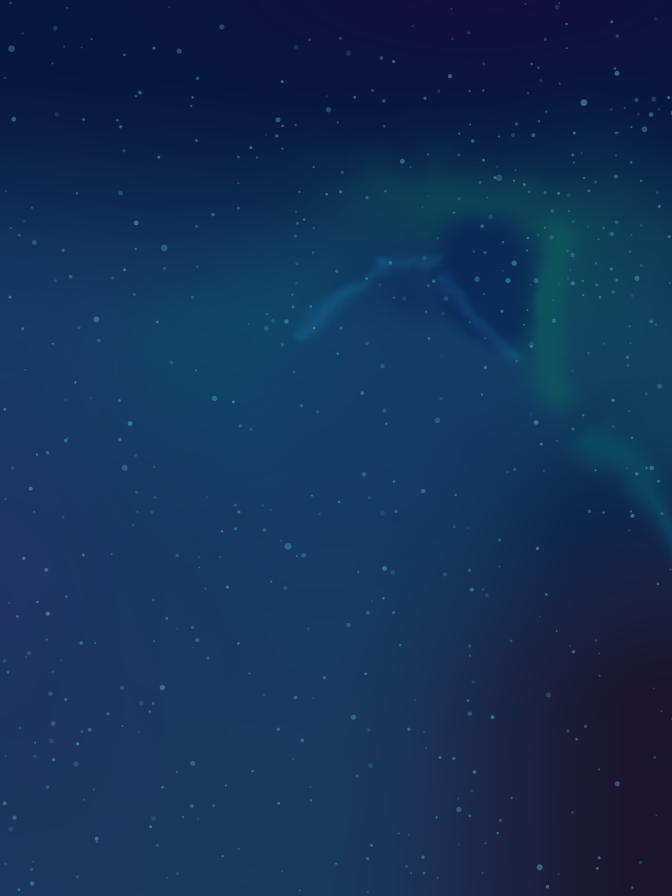
This background is drawn by a WebGL 2 fragment shader. Its source:

```glsl
#version 300 es
precision highp float;
uniform vec2 u_resolution;
out vec4 fragColor;

float hash(vec2 p) {
    vec3 q = fract(vec3(p.xyx) * 0.1031);
    q += dot(q, q.yzx + 33.33);
    return fract((q.x + q.y) * q.z);
}

float noise(vec2 p) {
    vec2 i = floor(p), f = fract(p);
    f = f * f * (3.0 - 2.0 * f);
    return mix(mix(hash(i), hash(i + vec2(1, 0)), f.x),
               mix(hash(i + vec2(0, 1)), hash(i + vec2(1, 1)), f.x), f.y);
}

float fbm(vec2 p) {
    float sum = 0.0, amp = 0.5;
    for (int i = 0; i < 5; i++) {
        sum += amp * noise(p);
        p = mat2(1.6, 1.2, -1.2, 1.6) * p + 7.3;
        amp *= 0.5;
    }
    return sum;
}

// Soft elliptical light, rotated by angle
float glow(vec2 p, vec2 center, vec2 radius, float angle) {
    float c = cos(angle), s = sin(angle);
    vec2 d = mat2(c, -s, s, c) * (p - center) / radius;
    return exp(-dot(d, d));
}

// Thin wisp between two points
float wisp(vec2 p, vec2 a, vec2 b, float width) {
    vec2 ab = b - a;
    float t = clamp(dot(p - a, ab) / dot(ab, ab), 0.0, 1.0);
    float d = length(p - a - ab * t) / width;
    return exp(-d * d);
}

vec3 sky(vec2 p) {
    vec3 low = vec3(0.105, 0.22, 0.375);
    vec3 middle = vec3(0.075, 0.235, 0.405);
    vec3 high = vec3(0.03, 0.09, 0.25);
    vec3 col = mix(low, middle, smoothstep(0.1, 0.55, p.y));
    col = mix(col, high, smoothstep(0.62, 0.94, p.y + 0.04 * p.x));
    col = mix(col, vec3(0.13, 0.195, 0.39), 0.75 * glow(p, vec2(0.0, 0.36), vec2(0.17, 0.28), 0.0));
    col = mix(col, vec3(0.09, 0.045, 0.25), 0.8 * glow(p, vec2(0.54, 1.02), vec2(0.24, 0.09), 0.0));
    col = mix(col, vec3(0.045, 0.14, 0.3), 0.8 * glow(p, vec2(0.69, 0.43), vec2(0.14, 0.12), 0.0));
    float dusk = smoothstep(0.36, 0.74, p.x) * (1.0 - smoothstep(0.12, 0.42, p.y - 0.12 * p.x));
    return mix(col, vec3(0.105, 0.075, 0.165), 0.95 * dusk);
}

vec3 nebula(vec3 col, vec2 p) {
    vec3 teal = vec3(0.045, 0.31, 0.42), green = vec3(0.05, 0.33, 0.34);
    vec3 hollowBlue = vec3(0.04, 0.155, 0.34);
    float cloud = fbm(p * 9.0);
    vec2 warp = vec2(fbm(p * 14.0 + 3.0), fbm(p * 14.0 + 19.0)) - 0.48;
    vec2 w = p + 0.05 * warp;
    float texture1 = 0.45 + cloud;

    // Broad clouds and the arch
    col = mix(col, teal, 0.5 * texture1 * glow(w, vec2(0.23, 0.59), vec2(0.13, 0.1), 0.4));
    col = mix(col, teal, 0.35 * texture1 * glow(w, vec2(0.36, 0.71), vec2(0.15, 0.06), 0.5));
    col = mix(col, green, 0.55 * texture1 * glow(w, vec2(0.51, 0.775), vec2(0.13, 0.04), -0.1));
    col = mix(col, green, 0.6 * texture1 * glow(w, vec2(0.67, 0.69), vec2(0.1, 0.13), 0.0));

    // Dark hollow under the arch, closed by a bright edge on the right
    vec2 h = w - vec2(0.555, 0.68);
    float hollow = 1.0 - smoothstep(0.65, 1.25, length(vec2(h.x + 0.3 * h.y, h.y) / vec2(0.065, 0.08)));
    hollow *= 1.0 - smoothstep(0.6, 0.617, w.x);
    col = mix(col, hollowBlue, 0.85 * hollow);
    col = mix(col, hollowBlue, 0.45 * glow(w, vec2(0.45, 0.675), vec2(0.065, 0.03), -0.3));
    col = mix(col, vec3(0.05, 0.36, 0.36), 0.6 * wisp(w, vec2(0.622, 0.57), vec2(0.622, 0.73), 0.022));

    // Filaments and lower ray
    float strands = wisp(w, vec2(0.34, 0.635), vec2(0.42, 0.705), 0.008)
                  + wisp(w, vec2(0.42, 0.712), vec2(0.49, 0.712), 0.007)
                  + wisp(w, vec2(0.5, 0.69), vec2(0.585, 0.595), 0.009);
    col += vec3(0.01, 0.06, 0.065) * strands * texture1;
    col = mix(col, teal, 0.65 * wisp(w, vec2(0.67, 0.505), vec2(0.77, 0.385), 0.02));
    return mix(col, green, 0.35 * glow(w, vec2(0.74, 0.52), vec2(0.07, 0.05), 0.6));
}

// One jittered star per occupied grid cell
float stars(vec2 p, float scale, float density, float radius, float pixel) {
    vec2 cell = floor(p * scale);
    vec2 jitter = vec2(hash(cell + scale), hash(cell + scale + 41.0));
    vec2 center = (cell + 0.2 + 0.6 * jitter) / scale;
    float cluster = glow(center, vec2(0.65, 0.71), vec2(0.11, 0.17), 0.0)
                  + 0.5 * glow(center, vec2(0.04, 0.2), vec2(0.1, 0.13), 0.0);
    float present = step(hash(cell + scale + 83.0), density * (1.0 + 3.0 * cluster));
    float size = radius * (0.6 + 0.7 * hash(cell + 127.0));
    float disc = 1.0 - smoothstep(size - pixel, size + pixel, length(p - center));
    return present * disc * (0.3 + 0.7 * hash(cell + 211.0));
}

void main() {
    vec2 p = gl_FragCoord.xy / u_resolution.y;
    float pixel = 0.7 / u_resolution.y;
    vec3 col = nebula(sky(p), p);
    col *= 0.97 + 0.06 * fbm(p * 5.0 + 31.0);
    for (int i = 0; i < 3; i++) {
        float layer = float(i);
        float light = stars(p, 24.0 + 19.0 * layer, 0.05 + 0.025 * layer, 0.003 - 0.0008 * layer, pixel);
        col = mix(col, vec3(0.3, 0.59, 0.72), 0.65 * light);
    }
    fragColor = vec4(col, 1.0);
}
```
